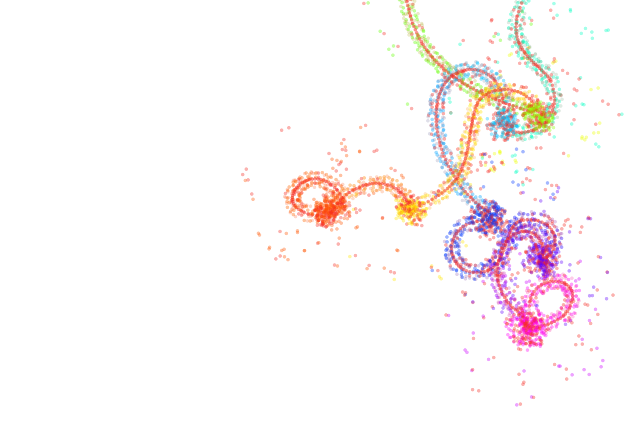
This background is drawn by a Shadertoy shader. Its source:

```glsl
const vec3 RED = vec3(0.96, 0.16, 0.13);
const float CANVAS_WIDTH = 7.68;
const float DOT_RADIUS = 0.021;

const float ORANGE = 0.055, YELLOW = 0.15, GREEN = 0.27, TEAL = 0.46;
const float CYAN = 0.54, BLUE = 0.63, INDIGO = 0.73, MAGENTA = 0.84;

vec3 hueColor(float hue) {
    return clamp(abs(fract(hue + vec3(0.0, 2.0, 1.0) / 3.0) * 6.0 - 3.0) - 1.0, 0.0, 1.0);
}

vec3 hash3(float n, float seed) {
    vec3 q = fract(vec3(n, seed, n + seed) * vec3(0.1031, 0.1130, 0.0973));
    q += dot(q, q.yxz + 33.33);
    return fract((q.xxy + q.yzz) * q.zyx);
}

void dab(inout vec3 col, vec2 offset, vec3 ink, float alpha) {
    float pixel = CANVAS_WIDTH / iResolution.x;
    float d = length(offset) - DOT_RADIUS;
    col = mix(col, ink, alpha * (1.0 - smoothstep(-0.5 * pixel, 0.5 * pixel, d)));
}

vec2 bezier(vec2 a, vec2 b, vec2 c, vec2 d, float t) {
    float s = 1.0 - t;
    return s * s * s * a + 3.0 * s * s * t * b + 3.0 * s * t * t * c + t * t * t * d;
}

// Beads along a cubic curve: a red core with coloured sides
void trail(inout vec3 col, vec2 p, vec2 a, vec2 b, vec2 c, vec2 d, float hue) {
    vec2 low = min(min(a, b), min(c, d)) - 0.16;
    vec2 high = max(max(a, b), max(c, d)) + 0.16;
    if (any(lessThan(p, low)) || any(greaterThan(p, high))) return;
    float span = 0.5 * (distance(a, b) + distance(b, c) + distance(c, d) + distance(a, d));
    float steps = ceil(span / 0.042);
    vec3 ink = hueColor(hue);
    for (float i = 0.0; i < steps; i++) {
        float t = (i + 0.5) / steps;
        vec2 center = bezier(a, b, c, d, t);
        vec2 away = p - center;
        if (dot(away, away) > 0.04) continue;
        vec2 along = normalize(bezier(a, b, c, d, t + 0.01) - center);
        vec2 across = vec2(-along.y, along.x);
        for (float side = -1.0; side <= 1.0; side++) {
            vec3 h = hash3(i * 3.0 + side + 2.0, a.x * 31.0 + a.y * 17.0);
            vec2 shift = across * (side * 0.065 + (h.x - 0.5) * 0.05) + along * (h.y - 0.5) * 0.05;
            dab(col, away - shift, h.z < 0.25 ? RED : ink, 0.38);
            vec2 echo = across * (h.z - 0.5) * 0.2 + along * (h.x - 0.5) * 0.04;
            dab(col, away - echo, mix(ink, RED, 0.45), 0.22);
        }
        dab(col, away, RED, 0.5);
    }
}

// Paired dots scattered between two radii
void scatter(inout vec3 col, vec2 p, vec2 center, float inner, float outer, float count, float hue) {
    vec2 q = p - center;
    float r = length(q);
    if (r > outer + 0.1 || r < inner - 0.1) return;
    vec3 ink = hueColor(hue);
    for (float i = 0.0; i < count; i++) {
        vec3 place = hash3(floor(i * 0.5) + 1.0, hue * 97.0 + outer * 13.0);
        vec3 nudge = hash3(i + 1.0, hue * 53.0 + inner * 29.0 + 7.0);
        float angle = 6.2832 * place.x;
        float radius = mix(inner, outer, pow(place.y, 0.75));
        vec2 spot = radius * vec2(cos(angle), sin(angle)) + (nudge.xy - 0.5) * 0.09;
        dab(col, q - spot, nudge.z < 0.45 ? RED : ink, 0.36);
    }
}

void mainImage(out vec4 fragColor, in vec2 fragCoord) {
    // Width spans 7.68 units, y runs down from the top edge
    vec2 p = vec2(fragCoord.x, iResolution.y - fragCoord.y) * CANVAS_WIDTH / iResolution.x;
    vec3 col = vec3(1.0);

    // Sparse halos
    scatter(col, p, vec2(3.95, 2.45), 0.35, 1.08, 70.0, ORANGE);
    scatter(col, p, vec2(4.93, 2.50), 0.60, 0.95, 26.0, YELLOW);
    scatter(col, p, vec2(6.42, 1.35), 0.60, 0.85, 64.0, YELLOW + 0.03);
    scatter(col, p, vec2(6.40, 1.10), 0.40, 1.20, 76.0, TEAL);
    scatter(col, p, vec2(5.30, 0.25), 0.60, 1.10, 22.0, GREEN);
    scatter(col, p, vec2(5.87, 2.63), 0.30, 0.95, 60.0, BLUE);
    scatter(col, p, vec2(6.50, 3.13), 0.30, 0.95, 90.0, INDIGO);
    scatter(col, p, vec2(6.33, 3.93), 0.45, 1.00, 74.0, MAGENTA - 0.04);

    // Upper trails
    trail(col, p, vec2(4.87, -0.05), vec2(5.0, 0.8), vec2(5.6, 1.1), vec2(6.4, 1.35), GREEN);
    trail(col, p, vec2(6.3, -0.05), vec2(6.0, 0.55), vec2(6.4, 0.7), vec2(6.6, 0.95), TEAL);
    trail(col, p, vec2(6.6, 0.95), vec2(6.8, 1.4), vec2(6.4, 1.7), vec2(6.05, 1.55), TEAL);
    trail(col, p, vec2(5.87, 2.55), vec2(5.3, 2.2), vec2(5.05, 1.3), vec2(5.38, 0.95), CYAN + 0.02);
    trail(col, p, vec2(5.38, 0.95), vec2(5.6, 0.72), vec2(6.1, 0.8), vec2(6.05, 1.45), CYAN);
    trail(col, p, vec2(6.45, 1.35), vec2(6.35, 1.0), vec2(5.85, 1.0), vec2(5.72, 1.25), YELLOW);
    trail(col, p, vec2(5.72, 1.25), vec2(5.55, 1.75), vec2(5.75, 2.2), vec2(4.95, 2.5), YELLOW);

    // Left trails
    trail(col, p, vec2(4.92, 2.5), vec2(4.8, 2.1), vec2(4.3, 2.1), vec2(4.0, 2.5), ORANGE + 0.03);
    trail(col, p, vec2(4.12, 2.4), vec2(3.8, 1.75), vec2(3.05, 2.55), vec2(3.9, 2.6), ORANGE + 0.01);

    // Lower trails
    trail(col, p, vec2(5.8, 2.65), vec2(5.3, 2.65), vec2(5.3, 3.3), vec2(5.75, 3.27), BLUE);
    trail(col, p, vec2(5.75, 3.27), vec2(6.15, 3.25), vec2(6.0, 2.65), vec2(6.3, 2.64), BLUE + 0.03);
    trail(col, p, vec2(6.3, 2.64), vec2(6.65, 2.6), vec2(6.8, 2.95), vec2(6.5, 3.13), INDIGO - 0.04);
    trail(col, p, vec2(6.5, 3.13), vec2(6.6, 2.7), vec2(6.1, 2.65), vec2(6.0, 3.05), INDIGO);
    trail(col, p, vec2(6.0, 3.05), vec2(5.9, 3.4), vec2(6.05, 3.65), vec2(6.3, 3.8), INDIGO + 0.04);
    trail(col, p, vec2(6.35, 3.7), vec2(6.35, 3.25), vec2(7.0, 3.3), vec2(6.85, 3.65), MAGENTA);
    trail(col, p, vec2(6.85, 3.65), vec2(6.8, 3.85), vec2(6.55, 3.9), vec2(6.35, 3.95), MAGENTA);

    // Dense clusters
    scatter(col, p, vec2(3.97, 2.53), 0.0, 0.22, 300.0, ORANGE);
    scatter(col, p, vec2(4.93, 2.53), 0.0, 0.17, 200.0, YELLOW);
    scatter(col, p, vec2(6.45, 1.40), 0.0, 0.18, 220.0, GREEN - 0.03);
    scatter(col, p, vec2(6.05, 1.50), 0.0, 0.18, 190.0, CYAN);
    scatter(col, p, vec2(5.87, 2.63), 0.0, 0.22, 260.0, BLUE);
    scatter(col, p, vec2(6.50, 3.13), 0.0, 0.21, 260.0, INDIGO);
    scatter(col, p, vec2(6.33, 3.93), 0.0, 0.24, 300.0, MAGENTA);

    fragColor = vec4(col, 1.0);
}
```
